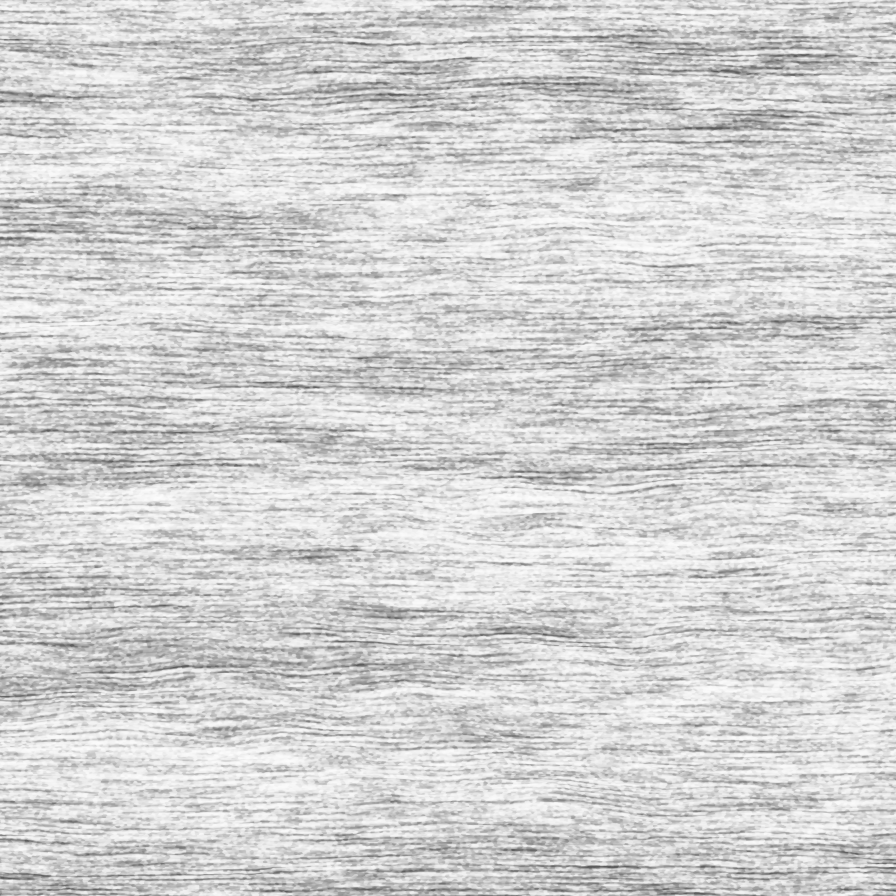
A three.js fragment shader for this texture:

```glsl
// Pale grey brushed wood with fine, nearly continuous horizontal grain.
varying vec2 vUv;

const float BASE_TONE = 0.895;
const float DARKEST = 0.36;
const float HIGHLIGHT_START = 0.83;
const float HIGHLIGHT_RANGE = 0.17;
const float GRAIN_LINES = 150.0;

float hash(vec2 p) {
  vec3 q = fract(vec3(p.xyx) * vec3(0.1031, 0.1030, 0.0973));
  q += dot(q, q.yzx + 33.33);
  return fract((q.x + q.y) * q.z);
}

// Soft cellular noise: random cell tones blended by distance, rows staggered.
float cellTone(vec2 p, vec2 cells, float seed) {
  vec2 scaled = p * cells;
  float total = 0.0;
  float weights = 0.0;
  for (int j = -1; j <= 1; j++) {
    float row = floor(scaled.y) + float(j);
    float x = scaled.x + 7.0 * hash(vec2(row, seed));
    for (int i = -1; i <= 1; i++) {
      vec2 cell = vec2(floor(x) + float(i), row);
      vec2 id = cell + seed * vec2(17.0, 31.0);
      vec2 jitter = vec2(hash(id + 5.3), hash(id + 11.7));
      vec2 d = cell + mix(vec2(0.5), jitter, 0.7) - vec2(x, scaled.y);
      float weight = exp(-6.0 * dot(d, d));
      total += weight * hash(id);
      weights += weight;
    }
  }
  return total / weights;
}

// The same noise centred on zero.
float grain(vec2 p, vec2 cells, float seed) {
  return cellTone(p, cells, seed) - 0.5;
}

// Gentle undulation everywhere, slow swells inside knotty zones.
vec2 bendGrain(vec2 p) {
  float knotty = smoothstep(0.55, 0.85, cellTone(p, vec2(2.5, 13.0), 1.0));
  float sway = 0.0025 * sin(8.0 * p.x + 7.0 * p.y)
             + 0.0008 * sin(21.0 * p.x - 31.0 * p.y + 1.7);
  float swell = 0.0022 * sin(31.0 * p.x + 40.0 * p.y)
              + 0.0006 * sin(71.0 * p.x - 63.0 * p.y);
  return p + vec2(0.0, sway + knotty * swell);
}

// Evenly spaced thin dark lines that drift and fade along their length.
float grainLine(vec2 p) {
  float drift = 1.3 * grain(p, vec2(3.5, 22.0), 8.0)
              + 0.5 * grain(p, vec2(14.0, 75.0), 9.0)
              + 0.25 * grain(p, vec2(90.0, 150.0), 10.0);
  float wave = 0.5 + 0.5 * cos(6.2832 * (p.y * GRAIN_LINES + drift));
  float strength = smoothstep(0.15, 0.9, cellTone(p, vec2(8.0, 150.0), 4.0));
  return wave * wave * mix(0.25, 1.0, strength);
}

// Eases bright tones towards white without flat clipping.
float softenHighlights(float tone) {
  float over = max(tone - HIGHLIGHT_START, 0.0);
  float eased = HIGHLIGHT_RANGE * (1.0 - exp(-over / HIGHLIGHT_RANGE));
  return min(tone, HIGHLIGHT_START) + eased;
}

void main() {
  vec2 p = bendGrain(vUv);

  // Broad shaded bands and smaller cloudy patches.
  float bands = 0.12 * grain(p, vec2(1.1, 13.0), 2.0)
              + 0.09 * grain(p, vec2(3.0, 32.0), 3.0);

  // Long threads, short fibres and pore speckle.
  float threads = 0.24 * grain(p, vec2(10.0, 210.0), 5.0);
  float fibres = 0.24 * grain(p, vec2(45.0, 310.0), 6.0);
  float speckle = 0.25 * grain(p, vec2(240.0, 420.0), 7.0);

  // Grain lines deepen inside the shaded bands.
  float lineDepth = 0.24 - 0.9 * bands;

  float tone = BASE_TONE + bands + threads + fibres + speckle;
  tone -= lineDepth * grainLine(p);
  gl_FragColor = vec4(vec3(max(softenHighlights(tone), DARKEST)), 1.0);
}
```
